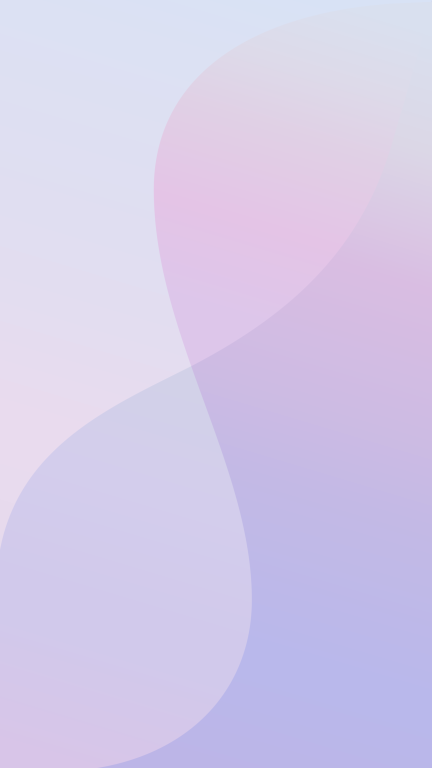
Reproduce this background procedurally as a Shadertoy shader.

```glsl
// Two overlapping translucent waves in pastel lilac, pink and periwinkle.
#define TILT 0.30        // slant of the colour bands
#define EDGE_WIDTH 0.7   // edge softness, in screen-space steps
#define SOLVE_STEPS 20   // bisection steps along each curve

vec3 rgb(float r, float g, float b) { return vec3(r, g, b) / 255.0; }

// Moves from one colour to the next while s runs from a to b.
vec3 blend(vec3 from, vec3 to, float a, float b, float s) {
    return mix(from, to, clamp((s - a) / (b - a), 0.0, 1.0));
}

vec2 bezier(vec2 a, vec2 b, vec2 c, vec2 d, float t) {
    float u = 1.0 - t;
    return u*u*u*a + 3.0*u*u*t*b + 3.0*u*t*t*c + t*t*t*d;
}

// Second coordinate of a cubic at a given, steadily rising first coordinate.
float heightAt(float q, vec2 a, vec2 b, vec2 c, vec2 d) {
    float lo = 0.0, hi = 1.0;
    for (int i = 0; i < SOLVE_STEPS; i++) {
        float mid = 0.5 * (lo + hi);
        if (bezier(a, b, c, d, mid).x < q) lo = mid; else hi = mid;
    }
    return bezier(a, b, c, d, 0.5 * (lo + hi)).y;
}

// Upright S wave: horizontal place of its edge at a depth below the top.
float uprightWave(float depth) {
    vec2 crest = vec2(0.247, 0.356), belly = vec2(0.781, 0.583);
    if (depth < crest.x)
        return heightAt(depth, vec2(0.003, 1.0), vec2(0.003, 0.625), vec2(0.085, 0.356), crest);
    if (depth < belly.x)
        return heightAt(depth, crest, vec2(0.436, 0.356), vec2(0.605, 0.583), belly);
    return heightAt(depth, belly, vec2(0.892, 0.583), vec2(0.979, 0.451), vec2(1.0, 0.225));
}

// Rising wave: depth of its edge at a horizontal place.
float risingWave(float x) {
    vec2 crossing = vec2(0.442, 0.477), shoulder = vec2(0.910, 0.182);
    if (x < crossing.x)
        return heightAt(x, vec2(0.0, 0.716), vec2(0.046, 0.579), vec2(0.266, 0.527), crossing);
    if (x < shoulder.x)
        return heightAt(x, crossing, vec2(0.671, 0.410), vec2(0.838, 0.326), shoulder);
    return heightAt(x, shoulder, vec2(0.931, 0.141), vec2(0.972, 0.065), vec2(1.0, 0.0));
}

float coverage(float d) {
    float w = EDGE_WIDTH * length(vec2(dFdx(d), dFdy(d))) + 1e-6;
    return smoothstep(-w, w, d);
}

// Colour ramps along the slanted axis s
vec3 skyColor(float s) {
    vec3 c = blend(rgb(216.0, 226.0, 245.0), rgb(220.0, 225.0, 243.0), -0.13, 0.0, s);
    c = blend(c, rgb(224.0, 222.0, 241.0), 0.0, 0.26, s);
    c = blend(c, rgb(227.0, 221.0, 240.0), 0.26, 0.38, s);
    c = blend(c, rgb(233.0, 219.0, 238.0), 0.38, 0.53, s);
    return blend(c, rgb(230.0, 218.0, 237.0), 0.58, 0.72, s);
}

vec3 pinkColor(float s) {
    vec3 c = blend(rgb(217.0, 224.0, 239.0), rgb(221.0, 218.0, 233.0), -0.13, -0.03, s);
    c = blend(c, rgb(224.0, 208.0, 229.0), -0.03, 0.06, s);
    c = blend(c, rgb(228.0, 196.0, 230.0), 0.06, 0.19, s);
    return blend(c, rgb(221.0, 198.0, 234.0), 0.19, 0.32, s);
}

vec3 lilacColor(float s) {
    vec3 c = blend(rgb(210.0, 209.0, 232.0), rgb(211.0, 205.0, 236.0), 0.43, 0.58, s);
    c = blend(c, rgb(209.0, 201.0, 235.0), 0.58, 0.75, s);
    return blend(c, rgb(216.0, 197.0, 232.0), 0.80, 0.97, s);
}

vec3 deepColor(float s) {
    vec3 c = blend(rgb(217.0, 224.0, 239.0), rgb(219.0, 215.0, 230.0), -0.13, 0.03, s);
    c = blend(c, rgb(217.0, 189.0, 226.0), 0.03, 0.21, s);
    c = blend(c, rgb(205.0, 187.0, 227.0), 0.21, 0.40, s);
    c = blend(c, rgb(195.0, 185.0, 229.0), 0.40, 0.52, s);
    c = blend(c, rgb(185.0, 184.0, 235.0), 0.52, 0.74, s);
    return blend(c, rgb(188.0, 181.0, 231.0), 0.77, 0.92, s);
}

void mainImage(out vec4 fragColor, in vec2 fragCoord) {
    vec2 uv = fragCoord / iResolution.xy;
    float depth = 1.0 - uv.y;
    float s = depth - TILT * uv.x * iResolution.x / iResolution.y;

    // Cover of each wave
    float right = coverage(uv.x - uprightWave(depth));
    float below = coverage(depth - risingWave(uv.x));

    // Four areas made by the two crossing edges
    vec3 upper = mix(skyColor(s), pinkColor(s), right);
    vec3 lower = mix(lilacColor(s), deepColor(s), right);
    fragColor = vec4(mix(upper, lower, below), 1.0);
}
```
